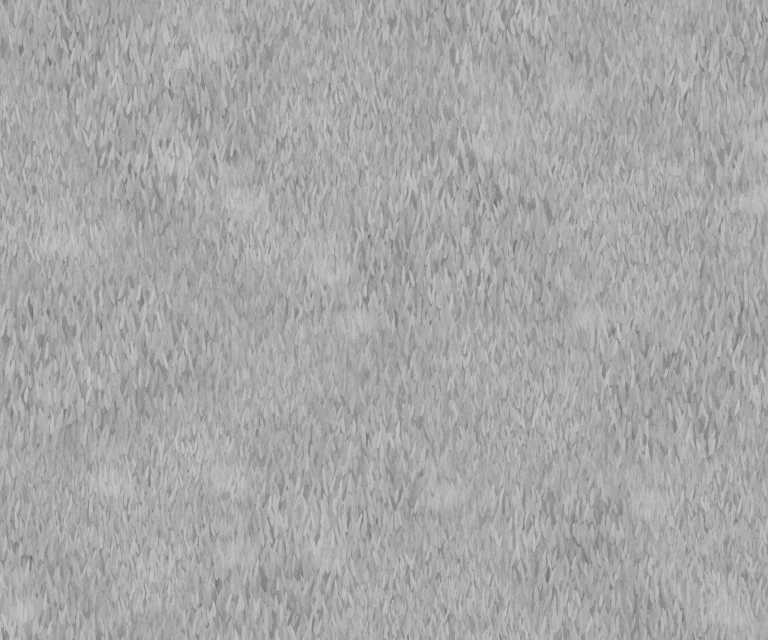
A Shadertoy shader for this texture map:

```glsl
// Dense grey grass: layered thin blades, coarse and fine patches, pale tufts.

// Tones
const float GAP_TONE = 0.555;       // shadow between blades
const float BACK_TONE = 0.605;      // rearmost blades
const float FRONT_TONE = 0.700;     // foremost blades
const float MEAN_TONE = 0.652;
const float TUFT_TONE = 0.715;
const float TONE_SPREAD = 0.105;    // variation from blade to blade
const float TIP_GLOW = 0.016;       // tips lighter than roots
const float DARK_SHARE = 0.08;      // share of shadowed blades
const float DARK_DROP = 0.10;
const float SWELL = 0.008;          // broad light and shade
const float PATCH_STEP = 0.007;     // fine patches lighter than coarse ones
const float GRAIN = 0.03;

// Sizes, in canvas heights
const int LAYERS = 5;
const vec2 BLADE_CELL = vec2(0.0088, 0.030);
const float BLADE_HALF_WIDTH = 0.0025;
const float BLADE_HALF_LENGTH = 0.0168;
const float BLADE_LEAN = 0.33;
const float BLADE_BEND = 0.0016;
const float EDGE_SOFTNESS = 0.0012;
const float FINE_SCALE = 1.3;
const float FINE_CONTRAST = 0.9;
const vec2 TUFT_CELL = vec2(0.21, 0.18);
const vec2 TUFT_RADIUS = vec2(0.040, 0.026);
const float TUFT_SHARE = 0.65;
const float TUFT_COVER = 0.85;

vec3 hash3(vec2 p) {
    vec3 q = fract(p.xyx * vec3(0.1031, 0.1030, 0.0973));
    q += dot(q, q.yxz + 33.33);
    return fract((q.xxy + q.yzz) * q.zyx);
}

// Paints one blade over the tone; d is the offset from its centre.
float paintBlade(float tone, vec2 d, vec3 rnd, float layerTone, float soft) {
    float t = d.y / (BLADE_HALF_LENGTH * mix(0.7, 1.0, rnd.z));
    float lean = (rnd.x - 0.5) * 2.0 * BLADE_LEAN;
    float bend = (rnd.y - 0.5) * 2.0 * BLADE_BEND;
    float x = d.x - lean * d.y - bend * t * t;
    float halfWidth = BLADE_HALF_WIDTH * (1.0 - t * t * t * t) * (1.0 - 0.35 * t);
    halfWidth = abs(t) < 1.0 ? halfWidth : -1.0;
    float mask = 1.0 - smoothstep(-soft, soft, abs(x) - halfWidth);
    float shade = layerTone + (fract(rnd.z * 7.3 + rnd.x) - 0.5) * TONE_SPREAD;
    shade += TIP_GLOW * t - DARK_DROP * step(fract(rnd.y * 13.7), DARK_SHARE);
    return mix(tone, shade, mask);
}

// Stacks layers of jittered blades from back to front.
float grass(vec2 p, float soft) {
    float tone = GAP_TONE;
    for (int layer = 0; layer < LAYERS; layer++) {
        float depth = float(layer) / float(LAYERS - 1);
        float layerTone = mix(BACK_TONE, FRONT_TONE, depth);
        vec2 seed = vec2(37.0, 71.0) * float(layer + 1);
        vec2 q = p / BLADE_CELL + seed * 0.37;
        vec2 cell = floor(q);
        for (int j = -1; j <= 1; j++) {
            for (int i = -1; i <= 1; i++) {
                vec2 id = cell + vec2(i, j);
                vec3 place = hash3(id + seed);
                vec3 look = hash3(id + seed + 211.7);
                vec2 d = (q - id - place.xy) * BLADE_CELL;
                tone = paintBlade(tone, d, look, layerTone, soft);
            }
        }
    }
    return tone;
}

// Dome with a soft crown and a ragged, streaky hem.
float dome(vec2 d, vec2 radius, float phase) {
    float streak = sin(d.x * 620.0 + d.y * 90.0 + phase) + sin(d.x * 1010.0 - phase);
    d.y += 0.003 * streak;
    return 1.0 - smoothstep(0.5, 1.15, length(d / radius));
}

// Scattered tufts, each a bright dome with a fainter one above it.
float tufts(vec2 p) {
    vec2 q = p / TUFT_CELL;
    vec2 cell = floor(q);
    float cover = 0.0;
    for (int j = -1; j <= 1; j++) {
        for (int i = -1; i <= 1; i++) {
            vec2 id = cell + vec2(i, j);
            vec3 rnd = hash3(id + 53.0);
            vec2 d = (q - id - 0.15 - 0.7 * rnd.xy) * TUFT_CELL;
            float lower = dome(d, TUFT_RADIUS, 6.3 * rnd.x);
            float upper = dome(d - vec2(-0.014, 0.046), TUFT_RADIUS * 0.85, 6.3 * rnd.y);
            float present = step(rnd.z, TUFT_SHARE);
            cover = max(cover, present * max(lower, 0.6 * upper));
        }
    }
    return cover;
}

// 1 where the grass is coarse, 0 where it is fine.
float coarseness(vec2 p) {
    float waves = sin(p.x * 13.0 + 2.0 * sin(p.y * 5.0 + 1.0));
    waves += sin(p.y * 15.0 + 2.0 * sin(p.x * 7.0));
    return smoothstep(-0.9, 0.5, waves);
}

void mainImage(out vec4 fragColor, in vec2 fragCoord) {
    vec2 p = fragCoord / iResolution.y;
    float soft = max(EDGE_SOFTNESS, 0.5 / iResolution.y);

    // Blend coarse and fine grass
    float patchMix = coarseness(p);
    float fine = grass(p * FINE_SCALE + 3.1, soft * FINE_SCALE);
    fine = MEAN_TONE + (fine - MEAN_TONE) * FINE_CONTRAST;
    float tone = mix(fine + PATCH_STEP, grass(p, soft) - PATCH_STEP, patchMix);

    // Broad light and shade
    tone += SWELL * (sin(p.x * 23.0 + 3.0 * sin(p.y * 9.0)) + sin(p.y * 31.0 + 2.0 * sin(p.x * 17.0)));

    // Pale tufts flatten the contrast beneath them
    float tuftTone = TUFT_TONE + 0.55 * (tone - MEAN_TONE);
    tone = mix(tone, tuftTone, TUFT_COVER * tufts(p));

    // Fine grain
    tone += (hash3(floor(p * 426.0) + 9.0).x - 0.5) * GRAIN;
    fragColor = vec4(vec3(tone), 1.0);
}
```
